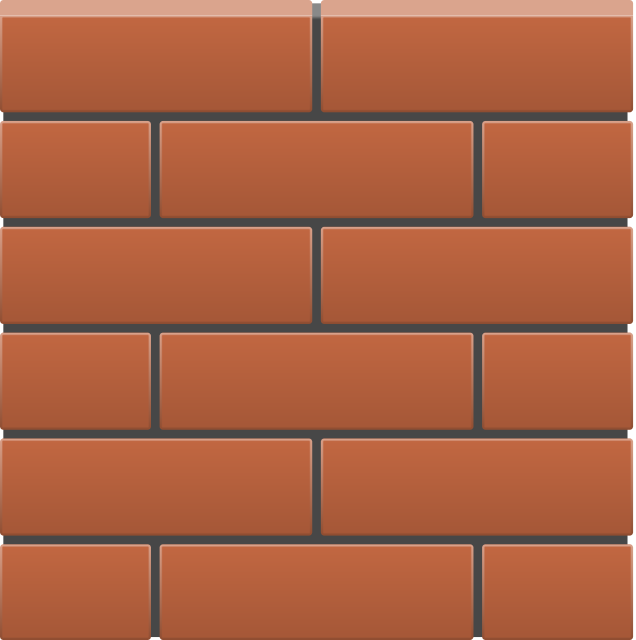
Reproduce this pattern procedurally as a WebGL 2 fragment shader.

```glsl
#version 300 es
precision highp float;
// Running-bond brick wall with bevelled bricks and a pale cap strip along the top.

// Lengths are fractions of the canvas height.
#define PITCH vec2(0.5039, 0.16536)
#define JOINT 0.0135
#define WALL_WIDTH 0.9892
#define CAP 0.0236
#define CAP_TINT 0.40
#define BEVEL 0.0039
#define RADIUS 0.0055
#define MORTAR_MIN vec2(0.0052, 0.0052)
#define MORTAR_MAX vec2(0.9805, 0.9954)
#define LAST_ROW 5.0

uniform vec2 u_resolution;
out vec4 fragColor;

const vec3 PAPER = vec3(1.0);
const vec3 MORTAR = vec3(0.28);
const vec3 BRICK_TOP = vec3(0.76, 0.405, 0.257);
const vec3 BRICK_BOTTOM = vec3(0.645, 0.341, 0.216);
const vec3 BEVEL_LIGHT = vec3(0.85, 0.63, 0.54);
const vec3 BEVEL_DARK = vec3(0.56, 0.30, 0.19);

// Signed distance to a rounded box given by two opposite corners.
float roundedBox(vec2 p, vec2 lo, vec2 hi, float radius) {
    vec2 q = abs(p - 0.5 * (lo + hi)) - 0.5 * (hi - lo) + radius;
    return length(max(q, 0.0)) + min(max(q.x, q.y), 0.0) - radius;
}

// Antialiased coverage of a signed distance.
float coverage(float dist, float pixel) {
    return clamp(0.5 - dist / pixel, 0.0, 1.0);
}

void main() {
    float pixel = 1.0 / u_resolution.y;
    vec2 p = gl_FragCoord.xy * pixel;
    p.y = 1.0 - p.y; // measured down from the top

    // Find the brick cell; odd rows shift by half a brick.
    float row = clamp(floor((p.y - CAP + 0.5 * JOINT) / PITCH.y), 0.0, LAST_ROW);
    float shift = 0.5 * mod(row, 2.0);
    float middle = 0.5 * WALL_WIDTH;
    float column = floor((p.x - middle) / PITCH.x + shift);
    float leftJoint = middle + (column - shift) * PITCH.x;

    // Brick bounds, cut off by the wall edges.
    vec2 lo = vec2(max(0.0, leftJoint + 0.5 * JOINT), CAP + row * PITCH.y);
    vec2 hi = vec2(min(WALL_WIDTH, leftJoint + PITCH.x - 0.5 * JOINT),
                   min(1.0, lo.y + PITCH.y - JOINT));
    vec2 outerLo = vec2(lo.x, row < 0.5 ? 0.0 : lo.y);

    // Brick face with a bevel that turns from light to dark downwards.
    float down = clamp((p.y - lo.y) / (hi.y - lo.y), 0.0, 1.0);
    float depth = -roundedBox(p, lo, hi, RADIUS);
    float bevel = 1.0 - smoothstep(0.5 * BEVEL, 1.3 * BEVEL, depth);
    bevel *= coverage(lo.y - p.y, pixel);
    vec3 brick = mix(BRICK_TOP, BRICK_BOTTOM, down);
    brick = mix(brick, mix(BEVEL_LIGHT, BEVEL_DARK, down), bevel);

    // Translucent cap, with a softer lower edge over the mortar.
    float capOnBrick = coverage(p.y - CAP - 0.3 * BEVEL, pixel);
    float capOnMortar = 1.0 - smoothstep(CAP, CAP + 2.0 * BEVEL, p.y);
    brick = mix(brick, vec3(1.0), CAP_TINT * capOnBrick);
    vec3 mortar = mix(MORTAR, vec3(1.0), 0.9 * CAP_TINT * capOnMortar);

    // Layers: paper, mortar slab, bricks.
    float slab = coverage(roundedBox(p, MORTAR_MIN, MORTAR_MAX, 0.0), pixel);
    float face = coverage(roundedBox(p, outerLo, hi, RADIUS), pixel);
    vec3 color = mix(PAPER, mortar, slab);
    color = mix(color, brick, face);
    fragColor = vec4(color, 1.0);
}
```
